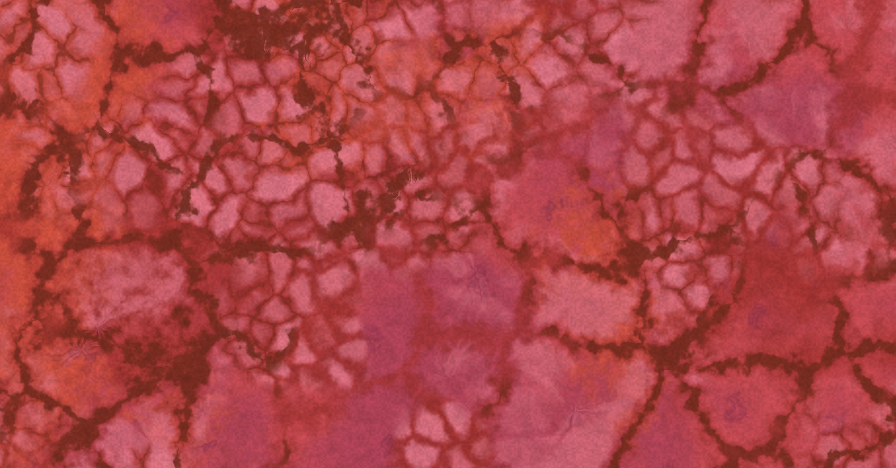
Give the GLSL for this texture, as a Shadertoy shader.

```glsl
// Mottled red watercolour wash with feathery salt blooms and brown crevices.
#define BLOOM_SCALE 4.6
#define PETAL_SCALE 15.0
#define WARP 0.13
#define FRILL 0.30
#define GRAIN 0.13
#define ROSE vec3(0.75, 0.28, 0.31)
#define MAUVE vec3(0.67, 0.25, 0.33)
#define DEEP_RED vec3(0.62, 0.19, 0.18)
#define VERMILION vec3(0.80, 0.31, 0.22)
#define PINK vec3(0.81, 0.41, 0.47)
#define BROWN vec3(0.46, 0.17, 0.12)
#define PLUM vec3(0.52, 0.18, 0.29)

vec3 hash3(vec2 p) {
    vec3 q = fract(p.xyx * vec3(0.1031, 0.1030, 0.0973));
    q += dot(q, q.yxz + 33.33);
    return fract((q.xxy + q.yzz) * q.zyx);
}

float noise(vec2 p) {
    vec2 i = floor(p), f = fract(p);
    f = f * f * (3.0 - 2.0 * f);
    float low = mix(hash3(i).x, hash3(i + vec2(1, 0)).x, f.x);
    float high = mix(hash3(i + vec2(0, 1)).x, hash3(i + 1.0).x, f.x);
    return mix(low, high, f.y);
}

float fbm(vec2 p) {
    float sum = 0.0, amp = 0.533;
    for (int i = 0; i < 4; i++) {
        sum += amp * noise(p);
        p = mat2(1.6, 1.2, -1.2, 1.6) * p + 17.3;
        amp *= 0.5;
    }
    return sum;
}

vec2 fbm2(vec2 p) {
    return vec2(fbm(p), fbm(p + 41.7)) - 0.5;
}

// Cells of uneven size: xy = offset from the centre, z = depth from the rim, w = id.
vec4 cells(vec2 p) {
    vec2 base = floor(p);
    vec4 best = vec4(0);
    float first = 9.0, second = 9.0;
    for (int y = -2; y <= 2; y++)
    for (int x = -2; x <= 2; x++) {
        vec2 cell = base + vec2(x, y);
        vec3 rnd = hash3(cell + 60.0);
        vec2 offset = p - cell - rnd.xy;
        float dist = length(offset) - 0.3 * rnd.z;
        if (dist < first) {
            second = first;
            first = dist;
            best = vec4(offset, 0.0, rnd.z);
        } else second = min(second, dist);
    }
    best.z = second - first;
    return best;
}

// Fine streaks fanning out from a cell centre.
float fan(vec4 cell, float count) {
    vec2 dir = cell.xy / (length(cell.xy) + 0.001);
    return noise(dir * count + cell.w * 90.0 + 30.0);
}

void mainImage(out vec4 fragColor, in vec2 fragCoord) {
    vec2 p = fragCoord / iResolution.y;
    vec2 fine = fbm2(p * 38.0 + 5.0);
    vec2 warped = p + WARP * fbm2(p * 3.2) + 0.05 * fbm2(p * 13.0) + 0.022 * fine;

    vec4 bloom = cells(warped * BLOOM_SCALE);
    vec4 petal = cells((p + 0.06 * fbm2(p * 9.0) + 0.02 * fine) * PETAL_SCALE);
    float rough = fbm(p * 48.0 + 8.0) - 0.5;
    float rim = bloom.z + FRILL * rough + 0.12 * (fan(bloom, 7.0) - 0.5);

    // Broad pools of pigment
    vec3 col = mix(ROSE, MAUVE, smoothstep(0.40, 0.58, fbm(warped * 3.0 + 12.0)));
    col = mix(col, DEEP_RED, 0.75 * smoothstep(0.48, 0.66, fbm(warped * 3.6 + 31.0)));
    float warmth = fbm(p * 2.3 + 3.0 + 0.5 * fine) + 0.16 * (1.0 - p.x);
    warmth = smoothstep(0.50, 0.68, warmth);
    col = mix(col, VERMILION, 0.85 * warmth);

    // Bloom hearts, small plum rings and pale blushes
    col = mix(col, MAUVE, 0.5 * smoothstep(0.3, 0.8, rim));
    float ring = abs(length(bloom.xy + 0.25 * fine) - 0.06);
    col = mix(col, PLUM, 0.45 * smoothstep(0.07, 0.0, ring) * step(0.4, bloom.w));
    float blush = fbm(warped * 5.0 + 70.0) + 0.05 * (p.x - 1.0);
    blush = smoothstep(0.47, 0.68, blush + 0.12 * (fan(bloom, 4.0) - 0.5));
    col = mix(col, PINK, 0.75 * blush * smoothstep(0.05, 0.3, rim));

    // Red pigment gathered at the rims
    float gathered = 1.0 - smoothstep(0.0, 0.32, rim);
    col = mix(col, DEEP_RED, 0.7 * gathered);

    // Clusters of small pale petals
    float cluster = smoothstep(0.50, 0.62, fbm(p * 3.3 + 52.0));
    float petalRim = petal.z + 0.25 * rough;
    float pale = smoothstep(0.02, 0.5, petalRim) * (0.5 + 0.6 * petal.w);
    vec3 gap = mix(DEEP_RED, VERMILION, 0.5 * warmth);
    col = mix(col, mix(gap, PINK + 0.03, pale), 0.8 * cluster);

    // Broken brown crevices
    float broken = smoothstep(0.42, 0.56, fbm(p * 4.2 + 23.0));
    float crevice = 1.0 - smoothstep(0.02, 0.13, rim);
    float crack = 1.0 - smoothstep(0.0, 0.1, petalRim);
    float stain = max(crevice, 0.6 * crack * cluster) * broken;
    col = mix(col, BROWN, 0.9 * stain);

    // Paper tooth
    col *= 1.0 + GRAIN * (noise(p * 240.0) - 0.5) + 0.16 * rough;
    fragColor = vec4(clamp(col, 0.0, 1.0), 1.0);
}
```
